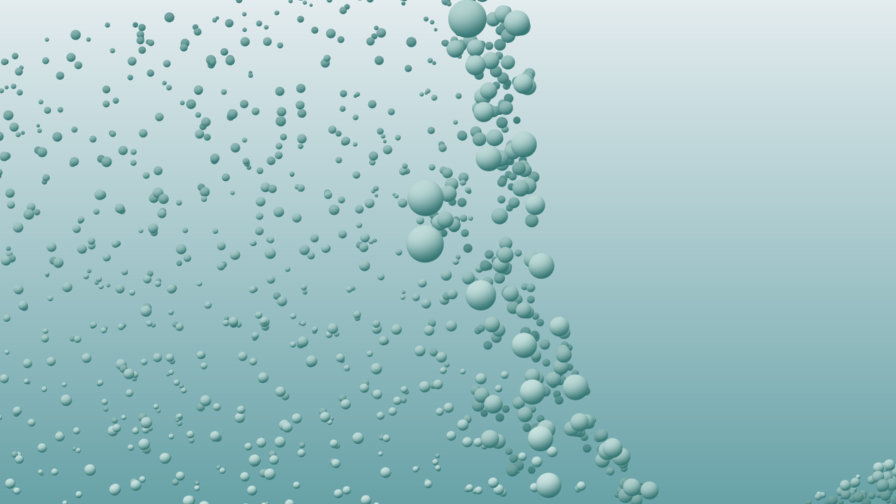
This background is drawn by a WebGL 1 fragment shader. Its source:

```glsl
precision highp float;
// Pale teal water with shaded bubbles: a sparse field of small ones on the left,
// a clustered rising column with a curved right edge, and a mound at lower right.
// Lengths are in canvas heights; every bubble is a disc lit as a sphere.

uniform vec2 u_resolution;

#define FIELD_LAYERS 4
#define FIELD_CELL 0.064
#define COLUMN_COUNT 230
#define CLUSTERS 37.0
#define COLUMN_SPREAD 0.2
#define LEAD_COUNT 11
#define RIM_COUNT 8
#define MOUND_COUNT 46
#define WATER_TOP vec3(0.89, 0.925, 0.935)
#define WATER_BOTTOM vec3(0.405, 0.635, 0.655)
#define BUBBLE_LIGHT vec3(0.79, 0.89, 0.88)
#define BUBBLE_SHADE vec3(0.21, 0.465, 0.455)

const vec3 LIGHT_DIR = vec3(-0.34, 0.79, 0.51);

// Two random values in 0..1 from a 2D seed
vec2 hash2(vec2 seed) {
    vec3 q = fract(vec3(seed.xyx) * vec3(0.1031, 0.1030, 0.0973));
    q += dot(q, q.yzx + 33.33);
    return fract((q.xx + q.yz) * q.zy);
}

// Paint one sphere over the colour; tone dims its lit side
void bubble(inout vec3 color, vec2 p, vec2 center, float radius, float tone) {
    vec2 offset = (p - center) / radius;
    float dist = length(offset);
    float pixel = 1.0 / (u_resolution.y * radius);
    float cover = 1.0 - smoothstep(1.0 - pixel, 1.0 + pixel, dist);
    vec3 normal = vec3(offset, sqrt(max(0.0, 1.0 - dist * dist)));
    float lit = smoothstep(-0.65, 1.05, dot(normal, LIGHT_DIR));
    color = mix(color, mix(BUBBLE_SHADE, BUBBLE_LIGHT, lit * tone), cover);
}

// Right boundary of the column, with a foot that flares at the bottom
float columnEdge(float y) {
    float depth = clamp(1.0 - y, 0.0, 1.1);
    return 1.055 + 0.174 * depth * depth + 0.116 * pow(depth, 8.0);
}

// Small bubbles in shifted grids, some with a smaller companion in the same cell
void paintField(inout vec3 color, vec2 p) {
    for (int i = 0; i < FIELD_LAYERS; i++) {
        float layer = float(i);
        vec2 shift = layer * vec2(0.37, 0.61);
        vec2 cell = floor(p / FIELD_CELL + shift);
        vec2 seed = cell + 50.0 + layer * 71.0;
        vec2 jitter = 0.18 + 0.64 * hash2(seed);
        vec2 other = 0.18 + 0.64 * hash2(seed + 337.0);
        vec2 traits = hash2(seed + 191.0);
        vec2 center = (cell + jitter - shift) * FIELD_CELL;
        float roof = 0.91 + 0.2 * center.x;
        float chance = 0.36 + 0.2 * smoothstep(0.2, 0.9, center.y)
                     + 0.25 * smoothstep(0.12, 0.0, roof - center.y);
        bool inside = center.x < columnEdge(center.y) - 0.14 && center.y < roof;
        if (inside && traits.x < chance) {
            float size = mix(0.0045, 0.0112, traits.y) * mix(1.05, 0.88, center.y);
            float tone = mix(1.0, 0.6, center.y) - 0.3 * jitter.x * center.y;
            if (traits.x < 0.2) {
                vec2 companion = center + 0.4 * (other - jitter) * FIELD_CELL;
                bubble(color, p, companion, size * 0.75, tone * 0.7);
            }
            bubble(color, p, center, size, tone);
        }
    }
}

// Column clusters: sizes grow with the index so larger bubbles lie in front
void paintColumn(inout vec3 color, vec2 p) {
    for (int i = 0; i < COLUMN_COUNT; i++) {
        float id = float(i);
        float rank = id / float(COLUMN_COUNT);
        float cluster = mod(id, CLUSTERS);
        vec2 home = hash2(vec2(cluster + 5.0, 29.0));
        vec2 rnd = hash2(vec2(id + 3.0, 17.0));
        vec2 scatter = (rnd - 0.5) * vec2(0.07, 0.065);
        float y = (cluster + home.y) / CLUSTERS + scatter.y;
        float inset = COLUMN_SPREAD * pow(home.x, 2.1) + 0.042;
        float radius = mix(0.007, 0.0185, rank * rank);
        float tone = mix(0.1 + 0.5 * rnd.y, 0.85, rank * rank);
        bubble(color, p, vec2(columnEdge(y) - inset + scatter.x, y), radius, tone);
    }
}

// Large bubbles: a rim along the edge, and a line that bows left at mid height
void paintLeads(inout vec3 color, vec2 p) {
    for (int i = 0; i < RIM_COUNT; i++) {
        float y = 0.954 - 0.1204 * float(i);
        float alternate = 1.0 - 2.0 * mod(float(i), 2.0);
        vec2 center = vec2(columnEdge(y) - 0.026 - 0.004 * alternate, y);
        bubble(color, p, center, 0.0225 + 0.003 * alternate, 0.9);
    }
    for (int i = 0; i < LEAD_COUNT; i++) {
        float k = (float(i) - 4.75) / 1.3;
        float bow = exp(-k * k * k * k);
        float y = 0.963 - 0.0926 * float(i) + 0.016 * bow;
        float x = 0.921 + 0.174 * (1.0 - y) - 0.162 * bow;
        float radius = 0.025 + 0.012 * bow - 0.005 * smoothstep(0.7, 0.78, y)
                     + 0.018 * smoothstep(0.9, 0.96, y);
        bubble(color, p, vec2(x, y), radius, mix(1.0, 0.86, y));
    }
}

// Mound rising toward the lower right corner
void paintMound(inout vec3 color, vec2 p) {
    for (int i = 0; i < MOUND_COUNT; i++) {
        float id = float(i);
        vec2 rnd = hash2(vec2(id + 11.0, 83.0));
        float along = sqrt(rnd.x);
        vec2 center = vec2(1.58 + 0.21 * along, 0.095 * along * rnd.y);
        float radius = mix(0.005, 0.014, id / float(MOUND_COUNT));
        bubble(color, p, center, radius * mix(0.6, 1.0, along), 0.3 + 0.65 * rnd.y);
    }
}

void main() {
    vec2 p = gl_FragCoord.xy / u_resolution.y;
    vec3 color = mix(WATER_BOTTOM, WATER_TOP, p.y);
    paintField(color, p);
    paintColumn(color, p);
    paintLeads(color, p);
    paintMound(color, p);
    gl_FragColor = vec4(color, 1.0);
}
```
